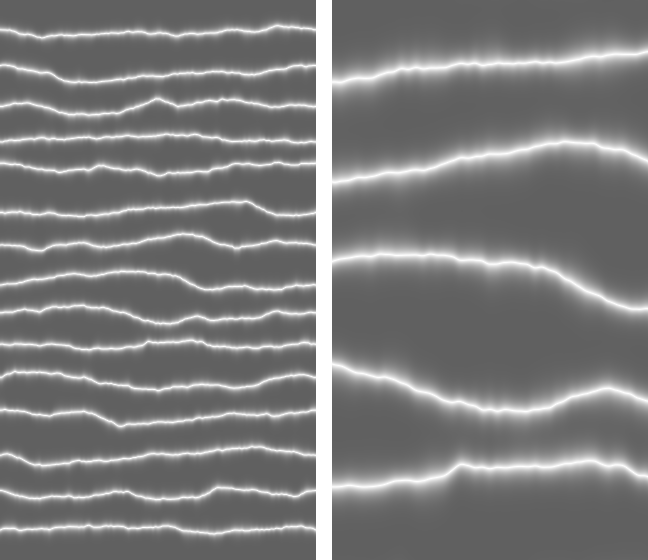
Left, the full canvas; right, a detail of the centre.
Give the GLSL for this pattern, as a Shadertoy shader.

```glsl
// Fifteen glowing white electric filaments running across a flat grey field.
#define LINES 15.0        // filaments down the canvas
#define BASE_CELLS 4.0    // coarsest noise cells across, wraps at the sides
#define OCTAVES 6
#define SWAY 0.0165       // coarsest displacement, in canvas heights
#define GLOW 0.0050       // glow falloff length, in canvas heights
#define FLICKER 0.22      // uneven glow reach along a filament
#define BACKGROUND vec3(0.375)
#define FILAMENT vec3(1.0)

// Integer hash of a cell and a seed, -1 to 1
float hash(float cell, float seed) {
    uint h = uint(cell) * 1597334677u ^ (uint(seed) + 17u) * 3812015801u;
    h = (h ^ (h >> 16)) * 2146121005u;
    h = (h ^ (h >> 15)) * 2221713035u;
    h ^= h >> 16;
    return float(h & 65535u) / 32767.5 - 1.0;
}

// Smooth value noise, periodic over x in 0..1
float noise(float x, float cells, float seed) {
    float p = x * cells;
    float cell = floor(p);
    float a = hash(mod(cell, cells), seed);
    float b = hash(mod(cell + 1.0, cells), seed);
    return mix(a, b, smoothstep(0.0, 1.0, p - cell));
}

// Vertical displacement of one filament
float sway(float x, float row) {
    float sum = 0.0, amplitude = SWAY, cells = BASE_CELLS;
    for (int i = 0; i < OCTAVES; i++) {
        sum += amplitude * noise(x, cells, row * 16.0 + float(i));
        amplitude *= 0.5;
        cells *= 2.0;
    }
    return sum;
}

// Exponential glow around one filament, varying on either side
float filamentGlow(vec2 uv, float row) {
    float offset = uv.y - row / (LINES + 1.0) - sway(uv.x, row);
    float side = step(0.0, offset);
    float reach = GLOW * (1.0 + FLICKER * noise(uv.x, 32.0, row * 16.0 + 8.0 + side));
    return exp(-abs(offset) / reach);
}

void mainImage(out vec4 fragColor, in vec2 fragCoord) {
    vec2 uv = fragCoord / iResolution.xy;
    float nearest = floor(uv.y * (LINES + 1.0) + 0.5);

    // Add the nearest filament and its neighbours
    float glow = 0.0;
    for (float k = -1.0; k <= 1.0; k++) {
        float row = nearest + k;
        if (row > 0.5 && row < LINES + 0.5) glow += filamentGlow(uv, row);
    }

    fragColor = vec4(mix(BACKGROUND, FILAMENT, min(glow, 1.0)), 1.0);
}
```
